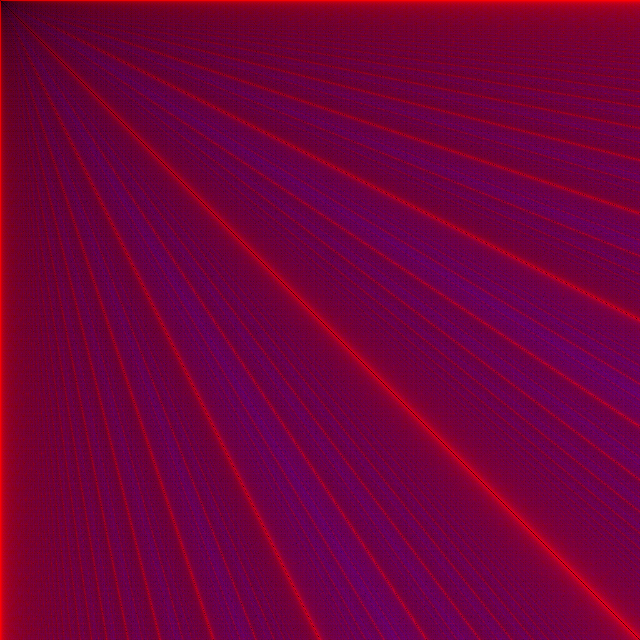
Give the GLSL for this background, as a Shadertoy shader.

```glsl
#define CELLS 1024.0       // lattice cells across the canvas
#define MAX_ROUNDS 18      // limit of division rounds
#define RED_OCTAVES 10.2   // doublings of the quotient sum up to full red
#define BLUE_ROUNDS 23.2   // division rounds up to full blue

// Euclid's algorithm on a lattice point: x = sum of quotients, y = rounds
vec2 euclid(float large, float small) {
    vec2 count = vec2(0.0);
    for (int i = 0; i < MAX_ROUNDS; i++) {
        if (small < 0.5) break;
        float quotient = floor((large + 0.5) / small);
        float remainder = large - quotient * small;
        large = small;
        small = remainder;
        count += vec2(quotient, 1.0);
    }
    return count;
}

vec3 latticeColor(vec2 point) {
    point = clamp(point, 0.0, CELLS - 1.0);
    float large = max(point.x, point.y);
    float small = min(point.x, point.y);

    // The axes never divide: pure red, with a black corner
    if (small < 0.5) return vec3(min(large, 1.0), 0.0, 0.0);

    vec2 count = euclid(large, small);
    float red = log2(count.x) / RED_OCTAVES;
    float blue = count.y / BLUE_ROUNDS;
    return clamp(vec3(red, 0.0, blue), 0.0, 1.0);
}

void mainImage(out vec4 fragColor, in vec2 fragCoord) {
    // Lattice with its corner at the upper left
    vec2 uv = fragCoord / iResolution.xy;
    vec2 lattice = vec2(uv.x, 1.0 - uv.y) * CELLS - 0.5;
    vec2 cell = floor(lattice);
    vec2 blend = lattice - cell;

    // Smooth blend of the four surrounding lattice points
    vec3 upper = mix(latticeColor(cell),
                     latticeColor(cell + vec2(1.0, 0.0)), blend.x);
    vec3 lower = mix(latticeColor(cell + vec2(0.0, 1.0)),
                     latticeColor(cell + vec2(1.0, 1.0)), blend.x);
    fragColor = vec4(mix(upper, lower, blend.y), 1.0);
}
```
